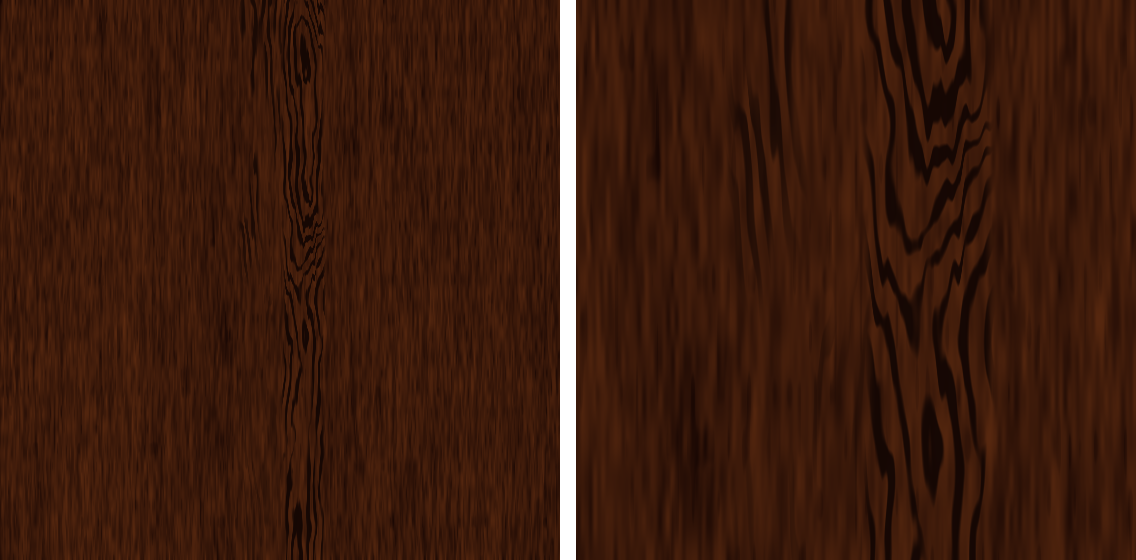
Left, the full canvas; right, a detail of the centre.
Give the GLSL for this texture, as a Shadertoy shader.

```glsl
#define PORE_COLOR vec3(0.075, 0.024, 0.012)
#define DARK_WOOD vec3(0.14, 0.05, 0.02)
#define LIGHT_WOOD vec3(0.35, 0.16, 0.06)
#define PLANKS 11.0
#define BASE_TONE 0.47
#define GRAIN_CONTRAST 0.53
#define PLANK_CONTRAST 0.15
#define RING_COUNT 2.9
#define TAU 6.2831853

float hash(vec2 p) {
    return fract(sin(dot(p, vec2(127.1, 311.7))) * 43758.5453);
}

float noise(vec2 p) {
    vec2 cell = floor(p);
    vec2 f = fract(p);
    f = f * f * (3.0 - 2.0 * f);
    float low = mix(hash(cell), hash(cell + vec2(1.0, 0.0)), f.x);
    float high = mix(hash(cell + vec2(0.0, 1.0)), hash(cell + 1.0), f.x);
    return mix(low, high, f.y);
}

// Thin vertical fibres: short, medium and long, centred on zero
float fibres(vec2 p) {
    p.x += 0.003 * (noise(vec2(p.x * 14.0, p.y * 9.0)) - 0.5);
    float fine = noise(p * vec2(410.0, 42.0)) - 0.5;
    float medium = noise(p * vec2(235.0, 19.0) + 31.0) - 0.5;
    float straight = noise(p * vec2(190.0, 2.5) + 73.0) - 0.5;
    return fine + 0.8 * medium + 0.4 * straight;
}

// Plank tone with crisp joints, plus a thin light or dark line on each joint
float plankTone(float x) {
    float position = x * PLANKS;
    float joint = floor(position + 0.5);
    float distanceToJoint = position - joint;
    float left = hash(vec2(joint - 1.0, 4.0));
    float right = hash(vec2(joint, 4.0));
    float tone = mix(left, right, smoothstep(-0.02, 0.02, distanceToJoint)) - 0.5;
    float line = 1.0 - smoothstep(0.0, 0.035, abs(distanceToJoint));
    return tone + line * 2.2 * (hash(vec2(joint, 9.0)) - 0.5);
}

// Dark growth rings: nested arches and long ovals, feathered along the fibres
float growthRings(vec2 p, float centre, float halfWidth, float seed, float ragged) {
    p.y += 0.022 * (noise(p * vec2(260.0, 16.0) + seed) - 0.5);
    float across = (p.x - centre) / halfWidth;
    across += 0.7 * (noise(vec2(seed, p.y * 6.0)) - 0.5);
    float rise = 5.5 * noise(vec2(seed + 7.0, p.y * 4.5)) - 2.0 * p.y;
    float warp = noise(vec2(p.x * 42.0 + seed, p.y * 15.0)) - 0.5;
    warp += 0.5 * (noise(vec2(p.x * 110.0, p.y * 32.0 + seed)) - 0.5);
    float phase = RING_COUNT * sqrt(across * across + 0.04) + rise + warp;
    float wave = 0.5 + 0.5 * sin(TAU * phase);
    float weight = 0.6 * (noise(p * vec2(45.0, 10.0) + seed) - 0.5);
    return smoothstep(0.52, 0.92, wave + weight + 0.3 * ragged);
}

float lane(float x, float left, float right, float softness) {
    return smoothstep(left - softness, left + softness, x)
         * (1.0 - smoothstep(right - softness, right + softness, x));
}

void mainImage(out vec4 fragColor, in vec2 fragCoord) {
    vec2 p = fragCoord / iResolution.xy;
    float grain = fibres(p);

    // Straight-grained planks
    float figured = lane(p.x, 0.425, 0.576, 0.006);
    float patches = noise(p * vec2(9.0, 3.0) + 17.0) - 0.5;
    float tone = BASE_TONE + GRAIN_CONTRAST * grain * mix(1.0, 0.8, figured);
    tone += PLANK_CONTRAST * plankTone(p.x) * (1.0 - figured) + 0.07 * patches;

    // Short dark pores
    float pores = smoothstep(0.74, 0.9, noise(p * vec2(330.0, 30.0) + 101.0));
    tone -= 0.2 * pores;

    // Figured strip: bold arches on the right, broken streaks on the left
    float wobble = 0.012 * (noise(vec2(3.0, p.y * 7.0)) - 0.5);
    float bold = lane(p.x + wobble, 0.504, 0.577, 0.004);
    float faint = lane(p.x + wobble, 0.425, 0.504, 0.008);
    float fade = mix(0.35, 1.0, smoothstep(0.3, 0.7, p.y + 0.3 * patches));
    float broken = smoothstep(0.3, 0.6, noise(p * vec2(75.0, 9.0) + 57.0));
    float boldRings = bold * growthRings(p, 0.541, 0.037, 20.0, grain);
    float faintRings = faint * fade * broken
                     * growthRings(p * vec2(1.0, 0.7), 0.468, 0.032, 53.0, grain);
    tone += 0.13 * bold + 0.06 * faint;
    float rings = max(0.95 * boldRings, 0.85 * faintRings);

    // Colour
    vec3 wood = mix(DARK_WOOD, LIGHT_WOOD, clamp(tone, -0.2, 1.15));
    fragColor = vec4(mix(wood, PORE_COLOR, rings), 1.0);
}
```
